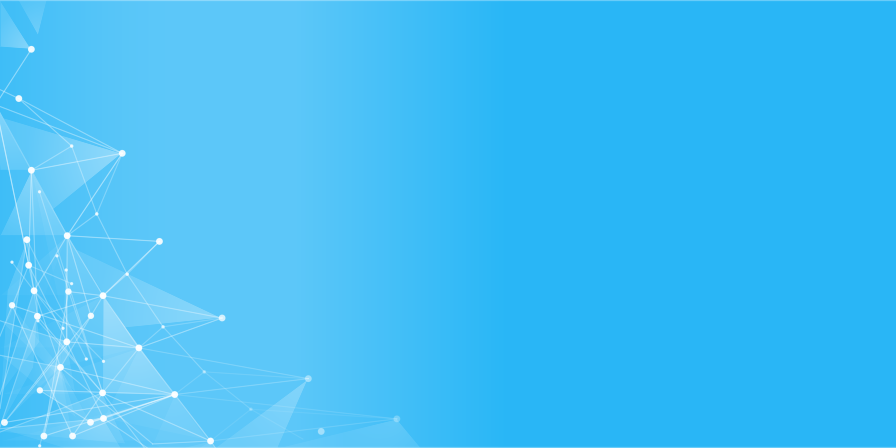
A WebGL 1 fragment shader for this background:

```glsl
precision highp float;
// A sky-blue banner with a soft pale band and a white plexus in the lower left.
// Node chains follow simple curves; loops join them with thin lines and
// translucent facets, and hashed specks fill the corner.
uniform vec2 u_resolution;

float hash(float n) { return fract(sin(n * 127.1) * 43758.5453); }

// Node chains, from the outer rim to the dense core
vec2 rim(float t) {
  return vec2(0.07 + 0.13 * t + 0.007 * t * t + 0.12 * sin(1.6 * t) * exp(-0.6 * t),
              0.89 - 0.25 * t + 0.0178 * t * t) - vec2(0.015, 0.02) * smoothstep(2.0, 4.0, t);
}
vec2 between(float t) {
  return vec2(0.16 + 0.05 * t + 0.006 * t * t, 0.674 - 0.16 * t + 0.0085 * t * t);
}
vec2 middle(float t) {
  return vec2(0.07 + 0.08 * t, 0.62 - 0.125 * t - 0.03 * sin(0.78 * t));
}
vec2 core(float t) {
  float zigzag = 0.025 * cos(3.1416 * t) * smoothstep(2.0, 4.0, t);
  return vec2(0.06 + 0.004 * t * t + zigzag, 0.465 - 0.057 * t);
}
vec2 ring(float t) {
  float a = 0.4 + 0.55 * t + 0.27 * t * t;
  return vec2(0.12, 0.26) + (0.09 + 0.005 * t * t) * vec2(cos(a), sin(a));
}
vec2 ground(float t) {
  return vec2(0.01 + 0.1 * t - 0.012 * t * t, 0.057 - 0.035 * sin(1.05 * t));
}

float dotMask(vec2 p, vec2 c, float r) {
  float px = 0.7 / u_resolution.y;
  return 1.0 - smoothstep(r - px, r + px, length(p - c));
}

float lineMask(vec2 p, vec2 a, vec2 b) {
  vec2 pa = p - a, ba = b - a;
  float d = length(pa - ba * clamp(dot(pa, ba) / dot(ba, ba), 0.0, 1.0));
  return 1.0 - smoothstep(0.0, 0.0006 + 0.9 / u_resolution.y, d);
}

float side(vec2 p, vec2 a, vec2 b) {
  vec2 e = normalize(b - a);
  return e.x * (p.y - a.y) - e.y * (p.x - a.x);
}

// Triangle that is brightest at corner a and fades towards b and c
float facet(vec2 p, vec2 a, vec2 b, vec2 c) {
  float s = sign(side(c, a, b));
  float d = min(s * side(p, a, b), min(s * side(p, b, c), s * side(p, c, a)));
  float fade = 1.0 - 0.6 * clamp(length(p - a) / length(0.5 * (b + c) - a), 0.0, 1.0);
  return smoothstep(0.0, 1.0 / u_resolution.y, d) * fade;
}

void main() {
  vec2 uv = gl_FragCoord.xy / u_resolution;
  vec2 p = vec2(uv.x * 2.0, uv.y);

  // Blue ground with a pale vertical band
  float band = smoothstep(-0.16, 0.2, uv.x) * (1.0 - clamp((uv.x - 0.33) / 0.235, 0.0, 1.0));
  vec3 color = mix(vec3(0.16, 0.715, 0.965), vec3(0.36, 0.78, 0.975), band);

  // Light left uncovered by the white layers, with a hairline at top and bottom
  float clear = 1.0 - 0.3 * smoothstep(0.496, 0.499, abs(uv.y - 0.5));

  // Rim and the small nodes behind it, fainter to the right
  for (int i = 0; i < 6; i++) {
    float t = float(i);
    float fade = 1.0 - 0.7 * smoothstep(2.0, 5.0, t);
    vec2 r = rim(t), b = between(t);
    clear *= 1.0 - 0.9 * fade * dotMask(p, r, 0.0075);
    clear *= 1.0 - 0.8 * fade * dotMask(p, b, 0.0038);
    clear *= 1.0 - 0.4 * fade * lineMask(p, r, middle(t - 1.0));
    clear *= 1.0 - 0.3 * fade * lineMask(p, b, middle(t));
    clear *= 1.0 - 0.3 * fade * lineMask(p, b, between(t + 1.0));
    if (i > 0) {
      clear *= 1.0 - 0.45 * fade * lineMask(p, r, middle(t));
      clear *= 1.0 - 0.25 * fade * lineMask(p, r, between(t));
      float wing = mod(t, 2.0) * step(t, 4.0);
      clear *= 1.0 - 0.35 * fade * wing * facet(p, r, middle(t - 1.8), middle(t - 0.4));
    }
  }

  // Middle chain: nodes, links to the core and inward facets
  for (int i = 0; i < 7; i++) {
    float t = float(i) - 1.0;
    vec2 m = middle(t), next = middle(t + 1.0);
    clear *= 1.0 - 0.95 * dotMask(p, m, 0.0075);
    clear *= 1.0 - 0.35 * lineMask(p, m, next);
    clear *= 1.0 - 0.35 * lineMask(p, m, core(max(t, 0.0) + 1.0));
    clear *= 1.0 - 0.3 * lineMask(p, m, core(t + 3.0));
    clear *= 1.0 - (t < 1.0 ? 0.32 : 0.08) * facet(p, m, next, vec2(0.0, next.y));
    float bright = 0.06 + 0.28 * exp(-2.0 * (t - 2.0) * (t - 2.0));
    clear *= 1.0 - bright * facet(p, m, middle(t + 2.0), core(t + 4.0));
  }

  // Core chain: dense nodes tied to each other and to the left edge
  for (int i = 0; i < 8; i++) {
    float t = float(i);
    vec2 k = core(t);
    vec2 edge = vec2(0.0, 0.5 * hash(t + 3.0));
    clear *= 1.0 - 0.95 * dotMask(p, k, 0.0075);
    clear *= 1.0 - 0.3 * lineMask(p, k, core(t + 3.0));
    clear *= 1.0 - 0.3 * lineMask(p, k, edge);
    clear *= 1.0 - 0.18 * facet(p, k, edge, core(t + 2.0) - vec2(0.06, 0.0));
  }

  // Loose ring around the core and a row along the ground
  for (int i = 0; i < 4; i++) {
    float t = float(i);
    vec2 a = ring(t), g = ground(t);
    clear *= 1.0 - 0.9 * max(dotMask(p, a, 0.007), dotMask(p, g, 0.0075));
    clear *= 1.0 - 0.35 * max(lineMask(p, a, g), lineMask(p, g, core(t + 4.0)));
    clear *= 1.0 - 0.35 * max(lineMask(p, a, middle(t + 1.0)), lineMask(p, g, middle(4.0)));
    clear *= 1.0 - 0.16 * facet(p, core(5.0), a, g);
  }

  // Specks scattered in the corner, some with a thin tether
  for (int i = 0; i < 10; i++) {
    float t = float(i);
    float y = 0.6 * hash(t + 11.0);
    vec2 s = vec2((0.4 - 0.5 * y) * hash(t + 41.0), y);
    clear *= 1.0 - 0.8 * dotMask(p, s, 0.0035);
    clear *= 1.0 - 0.25 * lineMask(p, s, core(floor(7.0 * hash(t + 91.0))));
  }

  // Corner node, shards at the top and the faint tail along the bottom
  vec2 corner = vec2(0.042, 0.78);
  clear *= 1.0 - 0.9 * dotMask(p, corner, 0.0075);
  clear *= 1.0 - 0.35 * max(lineMask(p, corner, between(0.0)), lineMask(p, corner, rim(1.0)));
  clear *= 1.0 - 0.35 * max(lineMask(p, corner, vec2(0.0, 0.8)), lineMask(p, middle(-1.0), rim(1.0)));
  clear *= 1.0 - 0.35 * facet(p, rim(0.0), vec2(0.0, 1.0), vec2(0.0, 0.895));
  clear *= 1.0 - 0.22 * facet(p, vec2(0.085, 0.92), vec2(0.04, 1.0), vec2(0.105, 1.0));
  clear *= 1.0 - 0.25 * facet(p, rim(4.0), vec2(0.48, 0.0), vec2(0.62, 0.0));
  clear *= 1.0 - 0.16 * facet(p, rim(5.0), vec2(0.62, 0.0), vec2(0.94, 0.0));
  clear *= 1.0 - 0.45 * dotMask(p, vec2(0.717, 0.037), 0.0075);

  gl_FragColor = vec4(mix(vec3(1.0), color, clear), 1.0);
}
```
